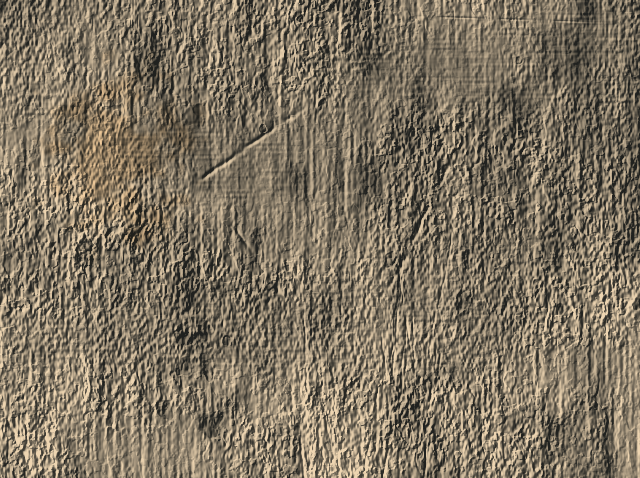
This texture is drawn by a Shadertoy shader. Its source:

```glsl
// Weathered plaster raked by low light: vertical trowel streaks, crumbs, flakes,
// scratches, gouges and pits form one height field. Its slope towards the light
// gives the shading; broad stains then shift the tone and the hue.

const vec3 SHADOW = vec3(0.14, 0.142, 0.13);
const vec3 LIGHT = vec3(0.86, 0.772, 0.643);
const vec3 RUST = vec3(1.02, 0.96, 0.88);
const vec2 LIGHT_DIR = vec2(-0.86, 0.50);
const float REACH = 0.0014;      // half the distance over which slope is taken
const float RELIEF = 4.4;        // strength of the relief shading
const float CONTRAST = 0.20;
const float BASE_TONE = 0.53;
const float STAIN = 0.30;        // strength of the broad tone variation
const int SCRATCHES = 24;
const int PITS = 22;
const int GOUGES = 5;
// Gouge ends, in units of the canvas height.
const vec4 GOUGE[GOUGES] = vec4[GOUGES](
    vec4(0.48, 0.54, 0.60, 0.37), vec4(0.86, 0.48, 0.95, 0.67),
    vec4(0.38, 0.60, 0.65, 0.78), vec4(-0.02, 0.20, 0.08, -0.02),
    vec4(0.79, 0.36, 0.87, 0.49));

float hash(vec2 p) {
    return fract(sin(dot(p, vec2(127.1, 311.7))) * 43758.5453);
}

float noise(vec2 p) {
    vec2 i = floor(p), f = fract(p);
    f = f * f * (3.0 - 2.0 * f);
    return mix(mix(hash(i), hash(i + vec2(1, 0)), f.x),
               mix(hash(i + vec2(0, 1)), hash(i + vec2(1, 1)), f.x), f.y);
}

float fbm(vec2 p) {
    return 0.55 * noise(p) + 0.30 * noise(p * 2.1 + 7.3) + 0.15 * noise(p * 4.3 + 2.9);
}

// Cross-section of a groove along the segment a-b.
float groove(vec2 p, vec2 a, vec2 b, float width) {
    vec2 ab = b - a;
    float t = clamp(dot(p - a, ab) / dot(ab, ab), 0.0, 1.0);
    float d = length(p - a - ab * t) / width;
    return exp(-d * d) * smoothstep(0.0, 0.15, t) * smoothstep(1.0, 0.85, t);
}

float scratches(vec2 p) {
    float depth = 0.0;
    float wear = smoothstep(0.2, 0.75, noise(p * 34.0));
    p.x += 0.010 * (noise(p * 9.0) - 0.5) + 0.004 * noise(p * 55.0);
    // Fan of fine upright scratches below the centre
    for (int i = 0; i < SCRATCHES; i++) {
        float k = float(i);
        vec2 foot = vec2(mix(0.62, 0.92, hash(vec2(k, 1))), mix(-0.1, 0.22, hash(vec2(k, 2))));
        float slant = mix(-0.18, 0.26, hash(vec2(k, 3)));
        float rise = mix(0.15, 0.36, hash(vec2(k, 4)));
        depth += (0.2 + 0.5 * wear) * groove(p, foot, foot + rise * vec2(slant, 1.0), 0.0023);
    }
    // Wider gouges, broken along their length
    for (int i = 0; i < GOUGES; i++)
        depth += (0.2 + 1.2 * wear) * groove(p, GOUGE[i].xy, GOUGE[i].zw, 0.0045);
    // Broken hairline along the top
    return depth + 0.5 * wear * groove(p, vec2(0.75, 0.97), vec2(1.5, 0.945), 0.0022);
}

float pits(vec2 p) {
    float depth = 0.0;
    float ragged = 1.5 * (fbm(p * 45.0) - 0.5);
    for (int i = 0; i < PITS; i++) {
        float k = float(i);
        vec2 spot = vec2(hash(vec2(k, 11)), hash(vec2(k, 12)));
        // Every other pit belongs to the cluster at the lower left
        vec2 centre = i % 2 == 0 ? vec2(0.32, 0.05) + spot * vec2(0.18, 0.26)
                                 : spot * vec2(1.34, 1.0);
        float radius = mix(0.009, 0.026, pow(hash(vec2(k, 13)), 2.0));
        float d = length((p - centre) * vec2(1.0, 0.8)) / radius + ragged;
        depth += 1.0 - smoothstep(0.6, 1.0, d);
    }
    // Chipped patch at the top edge
    float chip = length((p - vec2(0.73, 1.0)) * vec2(0.6, 1.0)) / 0.045 + ragged;
    return min(depth + 1.0 - smoothstep(0.8, 1.0, chip), 1.2);
}

// Share of horizontal brushing against vertical trowel marks.
float brushed(vec2 p) {
    return smoothstep(0.56, 0.8, noise(p * vec2(2.2, 5.5) + vec2(3.1, 8.4)));
}

float height(vec2 p) {
    vec2 q = p + vec2(0.006 * (noise(p * 24.0) - 0.5), 0.0);
    float rough = mix(0.45, 1.55, smoothstep(0.25, 0.75, fbm(p * 6.0 + 4.7)));
    float brush = brushed(p);
    float streaks = 0.9 * noise(p * vec2(165, 13)) + 0.9 * noise(q * vec2(85, 9) + 5.0);
    float crumbs = 0.6 * noise(q * vec2(250, 110)) + 0.8 * noise(p * vec2(150, 115) + 9.0);
    // Flakes stand up with crisp, scattered edges
    float flakes = smoothstep(0.50, 0.64, fbm(q * vec2(46, 24) + 3.0))
                 + 0.7 * smoothstep(0.52, 0.68, fbm(p * vec2(70, 60) + 13.0));
    float h = streaks * (1.0 - 0.5 * brush) + rough * (crumbs + 0.75 * flakes * (1.0 - 0.6 * brush));
    h += 0.32 * brush * noise(p * vec2(14, 190));
    return h - scratches(p) - 0.9 * pits(p);
}

void mainImage(out vec4 fragColor, in vec2 fragCoord) {
    vec2 p = fragCoord / iResolution.y;
    vec2 toLight = normalize(LIGHT_DIR) * REACH;

    // Relief shading, softly limited at both ends
    float slope = RELIEF * (height(p - toLight) - height(p + toLight));
    float tone = BASE_TONE + CONTRAST * slope / sqrt(1.0 + 0.2 * slope * slope);

    // Broad stains, upright smears and dark blotches
    tone += STAIN * (fbm(p * 3.2 + 1.7) - 0.5);
    tone += 0.13 * (noise(p * vec2(34, 5) + 2.0) - 0.5);
    tone -= 0.13 * smoothstep(0.52, 0.76, fbm(p * vec2(13, 8) + 21.0));

    // Dark runs on the right and shade inside the pits
    float runs = smoothstep(0.5, 0.85, noise(p * vec2(22, 1.6) + 6.0));
    float rightSide = smoothstep(0.85, 1.1, p.x);
    tone -= 0.10 * runs * rightSide + 0.06 * rightSide * smoothstep(0.3, 0.8, p.y);
    tone -= 0.14 * pits(p + toLight * 2.0);

    // Rusty patch on the left
    float patchDist = length((p - vec2(0.24, 0.66)) * vec2(1.0, 0.8));
    float rust = smoothstep(0.17, 0.05, patchDist + 0.25 * (fbm(p * 26.0) - 0.5));
    tone -= 0.07 * rust;

    float shade = clamp((tone - SHADOW.r) / (LIGHT.r - SHADOW.r), -0.02, 1.1);
    vec3 colour = mix(SHADOW, LIGHT, shade) * mix(vec3(1.0), RUST, rust);
    fragColor = vec4(colour, 1.0);
}
```
